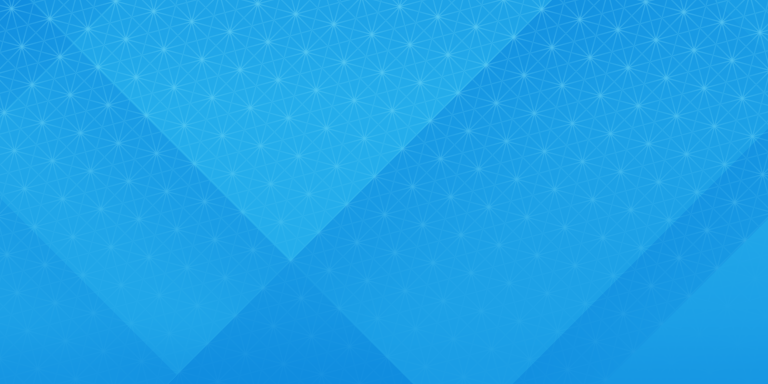
Give the GLSL for this background, as a WebGL 2 fragment shader.

```glsl
#version 300 es
precision highp float;

uniform vec2 u_resolution;
out vec4 fragColor;

#define DEEP vec3(0.055, 0.54, 0.87)
#define LIGHT vec3(0.15, 0.69, 0.925)
#define LINE_COLOR vec3(0.50, 0.88, 0.98)
#define SPACING 0.1026
#define MESH_ORIGIN vec2(1.0747, 0.5138)
#define LINE_HALF_WIDTH 0.0009
#define NODE_RADIUS 0.006
#define LINE_ALPHA 0.25
#define NODE_ALPHA 0.30

const float ROOT3 = 1.7320508;

// Antialiased half plane: 1 where d is positive
float side(float d, float pixel) {
    return smoothstep(-pixel, pixel, d);
}

// Overlapping diagonal panels, returned as a tone from deep to light
float panelTone(vec2 p, float pixel) {
    float rise = p.x - p.y;
    float fall = p.x + p.y;
    float rightOfRise = side(rise - 0.4375, pixel);
    float leftOfFall = side(1.0755 - fall, pixel);

    float center = 0.92 - 0.27 * smoothstep(0.70, 1.0, p.y);
    float left = 0.48 + 0.25 * smoothstep(0.0, 0.45, 1.0755 - fall);
    float right = 0.42 + 0.18 * smoothstep(0.44, 0.95, rise)
                - 0.20 * smoothstep(0.65, 1.0, p.y);
    float wedge = 0.18 + 0.60 * p.y;

    // Four quarters around the main crossing
    float tone = mix(mix(center, left, leftOfFall),
                     mix(right, wedge, leftOfFall), rightOfRise);

    // Lower left panel
    float lowerLeft = 0.50 + 0.10 * smoothstep(0.0, 0.3, 0.484 - fall);
    tone = mix(tone, lowerLeft, side(0.484 - fall, pixel) * (1.0 - rightOfRise));

    // Upper corners
    tone -= side(-0.70 - rise, pixel) * (0.15 + 0.9 * (-0.70 - rise));
    tone += 0.10 * side(fall - 2.86, pixel);

    // Right hand stripe and the pale corner below it
    float stripe = 0.27 + 0.5 * (rise - 1.335);
    tone = mix(tone, stripe, side(rise - 1.335, pixel));
    float paleCorner = 0.46 + 0.70 * p.y;
    tone = mix(tone, paleCorner, side(rise - 1.57, pixel));

    // Darker foot of the canvas
    return tone - 0.28 * smoothstep(0.20, 0.0, p.y) * (1.0 - 0.6 * rightOfRise);
}

// Six families of parallel lines through a triangular lattice
float meshLines(vec2 q, float pixel) {
    float coverage = 0.0;
    for (int k = 0; k < 6; k++) {
        float angle = radians(45.0 + 30.0 * float(k));
        float gap = SPACING * (k % 2 == 0 ? 0.5 * ROOT3 : 0.5);
        float across = dot(q, vec2(-sin(angle), cos(angle)));
        float d = abs(fract(across / gap + 0.5) - 0.5) * gap;
        coverage = max(coverage, 1.0 - smoothstep(0.0, LINE_HALF_WIDTH + pixel, d));
    }
    return coverage;
}

// Distance to the nearest lattice node
float nodeDistance(vec2 q) {
    vec2 r = vec2(q.x + q.y, q.y - q.x) * inversesqrt(2.0);
    vec2 cell = SPACING * vec2(1.0, ROOT3);
    vec2 even = mod(r + 0.5 * cell, cell) - 0.5 * cell;
    vec2 odd = mod(r, cell) - 0.5 * cell;
    return min(length(even), length(odd));
}

void main() {
    vec2 p = gl_FragCoord.xy / u_resolution.y;
    float pixel = 1.0 / u_resolution.y;
    vec2 q = p - MESH_ORIGIN;

    vec3 color = mix(DEEP, LIGHT, panelTone(p, pixel));

    // The mesh fades toward the foot and the pale corner
    float fade = mix(0.12, 1.0, smoothstep(0.0, 1.0, p.y));
    fade *= 1.0 - 0.8 * side(p.x - p.y - 1.57, pixel);
    float d = nodeDistance(q);
    float nearNode = mix(1.0, 0.65, smoothstep(0.0, 0.5 * SPACING, d));
    float node = exp(-d * d / (NODE_RADIUS * NODE_RADIUS));
    float alpha = LINE_ALPHA * meshLines(q, pixel) * nearNode + NODE_ALPHA * node;
    color = mix(color, LINE_COLOR, alpha * fade);

    fragColor = vec4(color, 1.0);
}
```
